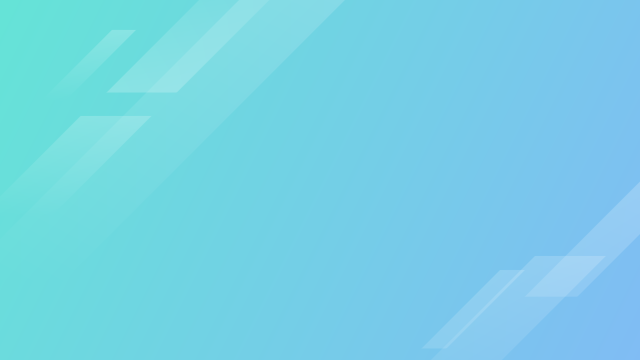
A WebGL 2 fragment shader for this background:

```glsl
#version 300 es
precision highp float;

uniform vec2 u_resolution;
out vec4 outColor;

// Soft-edged mask of the interval between lo and hi
float span(float v, float lo, float hi, float soft) {
    return smoothstep(lo - soft, lo + soft, v) * (1.0 - smoothstep(hi - soft, hi + soft, v));
}

// White 45 degree ribbon: slant limits, vertical limits, opacity at top and bottom
vec3 addRibbon(vec3 base, vec2 p, vec2 slant, vec2 rows, vec2 opacity) {
    float pixel = 1.0 / u_resolution.y;
    float mask = span(p.x + p.y, slant.x, slant.y, pixel)
               * span(p.y, rows.x, rows.y, 0.6 * pixel);
    float fade = clamp((p.y - rows.x) / (rows.y - rows.x), 0.0, 1.0);
    return mix(base, vec3(1.0), mask * mix(opacity.x, opacity.y, fade));
}

void main() {
    // Canvas heights, measured down from the upper left corner
    vec2 p = vec2(gl_FragCoord.x, u_resolution.y - gl_FragCoord.y) / u_resolution.y;

    // Mint to sky blue gradient
    vec3 mint = vec3(0.395, 0.892, 0.842);
    vec3 sky = vec3(0.502, 0.738, 0.957);
    float t = (p.x + 0.5 * p.y) / (u_resolution.x / u_resolution.y + 0.5);
    vec3 color = mix(mint, sky, t);

    // Upper left ribbons
    color = addRibbon(color, p, vec2(0.664, 0.958), vec2(-0.02, 0.78), vec2(0.15, 0.0));
    color = addRibbon(color, p, vec2(0.553, 0.748), vec2(-0.02, 0.257), vec2(0.09, 0.21));
    color = addRibbon(color, p, vec2(0.394, 0.461), vec2(0.083, 0.280), vec2(0.21, 0.0));
    color = addRibbon(color, p, vec2(0.546, 0.743), vec2(0.322, 0.600), vec2(0.19, 0.0));

    // Lower right ribbons
    color = addRibbon(color, p, vec2(2.282, 2.428), vec2(0.450, 0.824), vec2(0.22, 0.13));
    color = addRibbon(color, p, vec2(2.197, 2.394), vec2(0.711, 1.020), vec2(0.17, 0.08));
    color = addRibbon(color, p, vec2(2.139, 2.208), vec2(0.750, 0.968), vec2(0.17, 0.13));

    outColor = vec4(color, 1.0);
}
```
